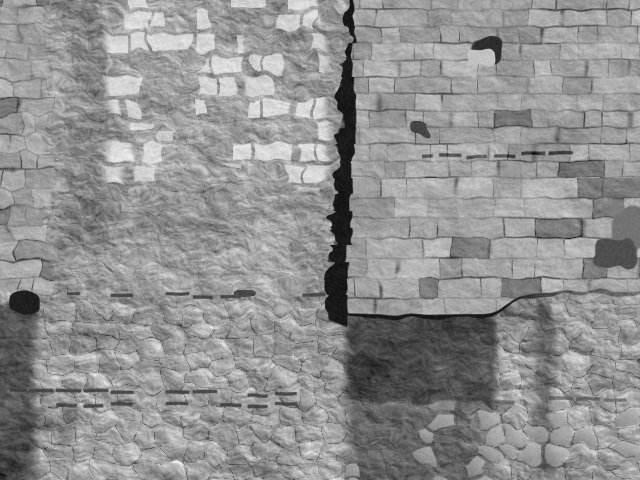
A WebGL 1 fragment shader for this texture:

```glsl
precision highp float;
// Weathered masonry wall: rubble, a raised brick panel, a deep shadow seam and damp stains.
uniform vec2 u_resolution;

const vec2 LIGHT = vec2(0.6, 0.8);

float hash(vec2 p) {
  vec3 q = fract(p.xyx * 0.1031);
  q += dot(q, q.yzx + 33.33);
  return fract((q.x + q.y) * q.z);
}

float noise(vec2 p) {
  vec2 i = floor(p), f = fract(p);
  f *= f * (3.0 - 2.0 * f);
  return mix(mix(hash(i), hash(i + vec2(1, 0)), f.x),
             mix(hash(i + vec2(0, 1)), hash(i + 1.0), f.x), f.y);
}

float fbm(vec2 p) {
  float sum = 0.0, amp = 0.5;
  for (int i = 0; i < 5; i++) {
    sum += amp * noise(p);
    p = mat2(1.6, 1.2, -1.2, 1.6) * p + 7.3;
    amp *= 0.55;
  }
  return sum;
}

float rise(float x, float edge, float soft) {
  return smoothstep(edge - soft, edge + soft, x);
}

float box(vec2 p, vec2 lo, vec2 hi, float soft) {
  vec2 m = smoothstep(lo - soft, lo + soft, p) * smoothstep(-hi - soft, soft - hi, -p);
  return m.x * m.y;
}

float blob(vec2 p, vec2 center, vec2 radius) {
  vec2 q = abs((p - center) / radius);
  return rise(1.0, dot(q * q * q, vec2(1)), 0.18);
}

// Brick courses: distance to joint, brick id
vec2 courses(vec2 p, vec2 size) {
  float row = floor(p.y / size.y), fy = fract(p.y / size.y);
  float width = size.x * (0.75 + 0.5 * hash(vec2(row, 3)));
  float x = p.x / width + 7.0 * hash(vec2(row, 9));
  x += 0.25 * sin(x * 2.7 + row);
  float fx = fract(x);
  float d = min(min(fx, 1.0 - fx) * width, min(fy, 1.0 - fy) * size.y);
  return vec2(d, hash(vec2(floor(x), row + 50.0)));
}

// Cellular stones: distance to border, stone id, facing to the light
vec3 stones(vec2 p) {
  vec2 nearest = vec2(0);
  float d1 = 9.0, d2 = 9.0, id = 0.0;
  for (int k = 0; k < 9; k++) {
    float f = float(k);
    vec2 c = floor(p) + vec2(mod(f, 3.0), floor(f / 3.0)) - 1.0;
    vec2 r = p - c - 0.15 - 0.7 * vec2(hash(c), hash(c + 31.7));
    float d = length(r);
    if (d < d1) { d2 = d1; d1 = d; nearest = r; id = hash(c + 71.0); }
    else d2 = min(d2, d);
  }
  return vec3(d2 - d1, id, dot(nearest, LIGHT));
}

float brickTone(vec2 p, vec2 size) {
  vec2 b = courses(p, size);
  float shade = noise(p * vec2(14, 50));
  float tone = 0.5 + 0.13 * b.y - 0.24 * step(0.94, b.y) + 0.14 * fbm(p * 22.0);
  return tone - rise(0.0018, b.x, 0.0018) * (0.05 + 0.33 * shade * shade);
}

// A broken line of thin tiles
float tiles(vec2 p, float y, float x0, float x1) {
  float k = p.x / 0.057, r = hash(vec2(floor(k), y * 100.0));
  float dy = abs(p.y - y - 0.014 * (r - 0.5) - 0.003 * noise(p * 40.0));
  float ends = rise(fract(k), 0.05, 0.03) * rise(0.72 + 0.25 * r, fract(k), 0.04);
  return rise(0.0036, dy, 0.0018) * ends * step(0.22, r) * step(x0, p.x) * step(p.x, x1);
}

void main() {
  vec2 p = gl_FragCoord.xy / u_resolution * vec2(1.3333, 1);
  float n = fbm(p * 9.0), fine = fbm(p * 45.0);
  vec2 w = p + 0.016 * (vec2(noise(p * 38.0), noise(p * 38.0 + 19.0)) - 0.5);
  vec2 rock = vec2(32, 48);
  float rough = fbm(w * rock) - fbm((w + LIGHT * 0.005) * rock);
  float grain = 0.25 * (n - 0.5) + 0.14 * (fine - 0.5);

  // Plastered rubble, cobbles towards the base
  float base = rise(0.365, w.y, 0.015);
  vec3 s = stones(w * vec2(21, 27));
  float tone = 0.59 + 0.75 * rough + grain;
  tone += rise(s.x, 0.12, 0.08) * step(0.35, s.y) * (0.14 * s.z + 0.1 * s.y - 0.065) * (0.5 + base);
  tone -= rise(0.07, s.x, 0.06) * step(s.z, -0.12) * mix(0.08, 0.2, base);
  tone -= 0.09 * box(w, vec2(0.14, 0.5), vec2(0.225, 1.1), 0.025);

  // Pale limestone rows
  vec2 pale = courses(w + vec2(0, 0.021), vec2(0.06, 0.0455));
  float limed = step(0.62 - 0.25 * noise(p * vec2(5, 9)), pale.y) * rise(pale.x, 0.005, 0.002);
  limed *= box(w, vec2(0.225, 0.607), vec2(0.68, 1.1), 0.012);
  tone = mix(tone, 0.78 + 0.08 * pale.y + 0.3 * rough, limed);

  // Brick strip on the left
  float side = 0.085 + 0.03 * hash(vec2(floor(p.y / 0.038), 4));
  float strip = rise(side, w.x, 0.004) * rise(w.y, 0.39, 0.005);
  tone = mix(tone, brickTone(w, vec2(0.055, 0.038)) + 0.35 * rough, strip);

  // Damp stains and bright cobbles
  float damp = box(w, vec2(0.722, 0.155), vec2(1.03, 0.4), 0.014);
  damp = max(damp, 0.75 * box(w, vec2(0.722, -0.1), vec2(1.02, 0.17), 0.03) * rise(n, 0.45, 0.15));
  damp = max(damp, 0.7 * box(w, vec2(1.115, 0.02), vec2(1.153, 0.37), 0.014));
  damp = max(damp, rise(0.075, w.x, 0.018) * base);
  tone = mix(tone, 0.27 + 0.45 * rough + grain, damp);
  float cobble = rise(s.x, 0.18, 0.07) * step(0.64, s.y) * rise(0.16, p.y, 0.02) * step(0.72, p.x);
  tone = mix(tone, 0.63 + 0.15 * s.z, cobble * 0.85);
  tone = mix(tone, 0.12, blob(w, vec2(0.055, 0.368), vec2(0.032, 0.022)));

  // Tile lines
  float tile = max(tiles(p, 0.382, 0.14, 0.69), tiles(p, 0.156, 0.07, 0.63));
  tile = max(tile, max(tiles(p, 0.178, 0.02, 0.62), 0.6 * tiles(p, 0.163, 0.83, 1.31)));
  tile = max(tile, blob(p, vec2(0.51, 0.389), vec2(0.023, 0.007)));
  tone = mix(tone, 0.25, tile * 0.9);

  // Raised brick panel
  float edge = mix(0.717, 0.733, smoothstep(0.38, 0.7, p.y));
  edge += 0.012 * hash(vec2(floor(p.y / 0.035), 8)) + 0.008 * (noise(p * 60.0) - 0.5);
  float foot = 0.337 + 0.05 * rise(p.x, 1.06, 0.06) + 0.012 * noise(vec2(p.x * 28.0, 2));
  float low = step(p.y, 0.63);
  float brick = brickTone(mix(p, w, 0.4), vec2(0.07, 0.035) + low * vec2(0.01, 0.007));
  brick += 0.35 * rough + 0.025 * low - 0.35 * tiles(p, 0.674, 0.88, 1.2);
  brick = mix(brick, 0.18, blob(w, vec2(1.012, 0.895), vec2(0.032, 0.03)));
  brick = mix(brick, 0.76, blob(w, vec2(1.0, 0.88), vec2(0.027, 0.022)));
  brick = mix(brick, 0.27, blob(w, vec2(0.873, 0.731), vec2(0.021, 0.013)));
  brick = mix(brick, 0.45, blob(w, vec2(1.32, 0.525), vec2(0.045)));
  brick = mix(brick, 0.31, blob(w, vec2(1.28, 0.473), vec2(0.047, 0.033)));
  float inside = rise(p.x, edge, 0.002);
  tone = mix(tone, brick, inside * rise(p.y, foot, 0.002));

  // Shadow beside and beneath the panel
  float width = mix(0.015, -0.006, rise(p.y, 0.9, 0.06));
  width += 0.026 * noise(vec2(p.y * 24.0, 6)) + 0.012 * noise(p * 75.0);
  float seam = rise(p.x, edge - width, 0.002) * (1.0 - inside) * rise(p.y + 0.4 * p.x, 0.607, 0.004);
  float depth = 0.004 + 0.007 * noise(vec2(p.x * 35.0, 3));
  float ledge = rise(p.y, foot - depth, 0.002) * rise(foot, p.y, 0.002) * inside;
  ledge *= 1.0 - 0.55 * rise(p.x, 1.12, 0.1);
  tone = mix(tone, 0.07 + 0.05 * fine, max(seam, ledge));

  tone += 0.05 * (noise(p * 260.0) - 0.5);
  gl_FragColor = vec4(vec3(clamp(tone, 0.03, 0.92)), 1);
}
```
